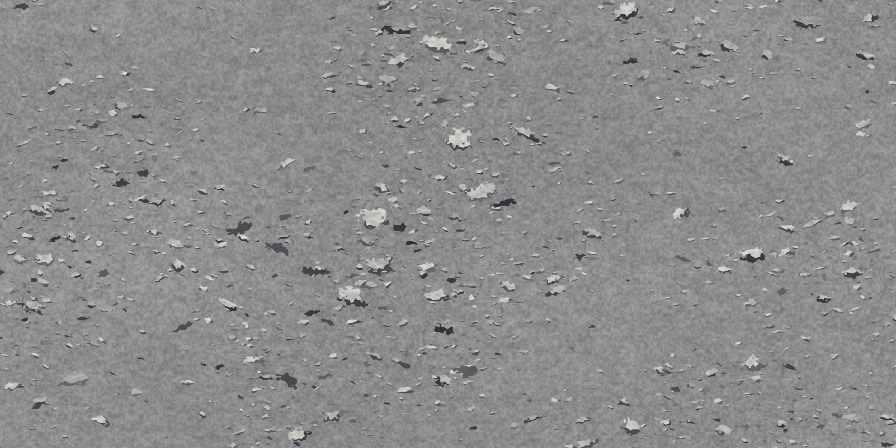
Give the GLSL for this texture, as a WebGL 1 fragment shader.

```glsl
precision highp float;
// Weathered grey ground with fine grain and scattered, flattened stone flakes.
// Three jittered grids of random polygons, thinned by cluster noise, each draw
// a pale chip over its own dark shadow.
uniform vec2 u_resolution;

vec2 hash2(vec2 p) {
  vec3 h = fract(p.xyx * vec3(0.1031, 0.1030, 0.0973));
  h += dot(h, h.yzx + 33.33);
  return fract((h.xx + h.yz) * h.zy);
}

float noise(vec2 p) {
  vec2 i = floor(p), f = fract(p);
  f = f * f * (3.0 - 2.0 * f);
  float low = mix(hash2(i).x, hash2(i + vec2(1.0, 0.0)).x, f.x);
  float high = mix(hash2(i + vec2(0.0, 1.0)).x, hash2(i + 1.0).x, f.x);
  return mix(low, high, f.y);
}

// Random convex polygon around the origin; the outline lies at 1.
float polygon(vec2 q, vec2 seed) {
  float d = 0.0;
  for (int k = 0; k < 5; k++) {
    vec2 r = hash2(seed + float(k) * 7.3);
    float a = (float(k) + 0.7 * r.x) * 1.2566;
    d = max(d, dot(q, vec2(cos(a), sin(a))) / (0.55 + 0.6 * r.y));
  }
  return d;
}

float fillShape(float d, float soft) {
  return 1.0 - smoothstep(1.0 - soft, 1.0 + soft, d);
}

// Share of cells that carry a flake: dense patches between bare ground.
float flakeDensity(vec2 p) {
  float patches = 0.65 * noise(p * vec2(3.2, 4.5) + 11.0)
                + 0.35 * noise(p * vec2(8.0, 12.0) + 41.0);
  return 0.1 + 0.62 * smoothstep(0.35, 0.72, patches);
}

vec3 addFlakes(vec3 color, vec2 p, float cell, float layer) {
  vec2 ragged = vec2(noise(p * 150.0), noise(p * 150.0 + 57.0)) - 0.5;
  float facets = noise(p * vec2(90.0, 170.0) + 23.0);
  vec2 home = floor(p / cell);
  for (int y = -1; y <= 1; y++) {
    for (int x = -1; x <= 1; x++) {
      vec2 id = home + vec2(float(x), float(y));
      vec2 seed = id + 100.0 + layer * 61.0;
      vec2 center = (id + hash2(seed)) * cell;
      vec2 pick = hash2(seed + 311.0);
      if (pick.x > flakeDensity(center)) continue;

      vec2 shape = hash2(seed + 523.0), tone = hash2(seed + 757.0);
      float width = cell * mix(0.11, 0.29, shape.x * shape.x + 0.2 * tone.x);
      vec2 size = width * vec2(1.0, mix(0.25, 0.62, shape.y));
      float turn = (pick.y - 0.5) * 0.9;
      vec2 offset = p - center;
      vec2 q = vec2(cos(turn) * offset.x + sin(turn) * offset.y,
                    cos(turn) * offset.y - sin(turn) * offset.x) / size;
      q += ragged * 0.9;
      float soft = 0.6 / (u_resolution.y * size.y);

      // Shadow falls below the chip, a little to either side.
      vec2 drop = vec2(0.7 * tone.y - 0.25, -0.75);
      float shadow = fillShape(polygon((q - drop) * vec2(0.95, 1.1), seed + 19.0), soft);
      vec3 dark = mix(vec3(0.15, 0.16, 0.19), vec3(0.40, 0.40, 0.41), tone.x);
      color = mix(color, dark, shadow * 0.92);

      // Most chips are pale, some stay close to the ground colour.
      float chip = fillShape(polygon(q, seed), soft);
      vec3 pale = mix(vec3(0.54, 0.54, 0.54), vec3(0.81, 0.80, 0.78), sqrt(tone.y));
      pale += (facets - 0.5) * 0.16;
      color = mix(color, pale, chip * step(0.18, fract(pick.y * 9.0)));
    }
  }
  return color;
}

void main() {
  vec2 p = gl_FragCoord.xy / u_resolution.y;

  // Ground: broad stains, soft mottling and fine sandy grain.
  float ground = 0.556 + 0.035 * (noise(p * vec2(2.5, 5.0) + 5.0) - 0.5);
  ground += 0.03 * (noise(p * vec2(22.0, 45.0)) - 0.5);
  ground += 0.07 * (noise(p * vec2(95.0, 125.0) + 31.0) - 0.5);
  ground += 0.10 * (noise(p * 235.0 + 73.0) - 0.5);
  vec3 color = vec3(ground) + vec3(-0.002, 0.0, 0.003);

  // Sparse dark pits in the grain.
  float pits = smoothstep(0.83, 0.95, noise(p * vec2(75.0, 125.0) + 200.0));
  color -= 0.13 * pits * flakeDensity(p);

  // Flakes from small to large.
  for (int i = 0; i < 3; i++) {
    float layer = float(i);
    color = addFlakes(color, p, 0.03 * pow(1.75, layer), layer);
  }
  gl_FragColor = vec4(clamp(color, 0.0, 1.0), 1.0);
}
```
